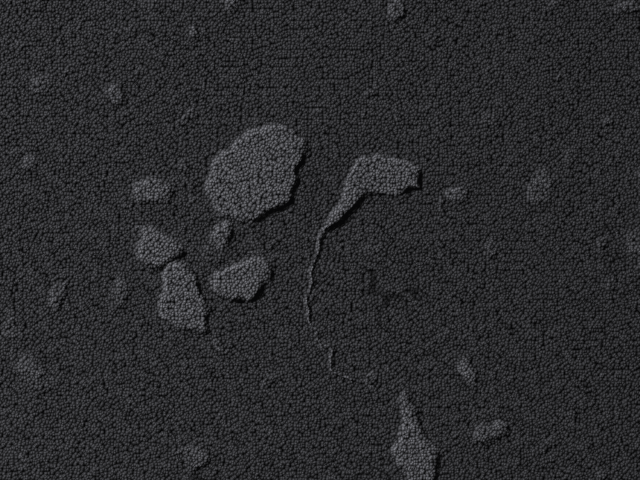
Reproduce this texture procedurally as a Shadertoy shader.

```glsl
// Dark, grainy clay crust with raised pebbles, flat slabs and a curved ridge.
// A height field is built from noisy distance shapes, lit from the upper left
// with short cast shadows, then covered with fine cellular grit.

const vec2 LIGHT_DIR = vec2(-0.78, 0.62);
const vec3 CLAY_TINT = vec3(0.985, 0.99, 1.035);
const float SLAB_HEIGHT = 0.02;
const float PI = 3.14159;

float hash(vec2 p) {
    return fract(sin(dot(p, vec2(127.1, 311.7))) * 43758.5453);
}

vec2 hash2(vec2 p) {
    return vec2(hash(p), hash(p + 37.3));
}

float noise(vec2 p) {
    vec2 i = floor(p), f = fract(p);
    f = f * f * (3.0 - 2.0 * f);
    vec2 e = vec2(0.0, 1.0);
    return mix(mix(hash(i), hash(i + e.yx), f.x),
               mix(hash(i + e.xy), hash(i + e.yy), f.x), f.y);
}

mat2 rotation(float a) {
    float c = cos(a), s = sin(a);
    return mat2(c, s, -s, c);
}

// Approximate signed distance to a rotated ellipse
float ellipse(vec2 p, vec2 radii, float angle) {
    vec2 q = rotation(-angle) * p;
    return (length(q / radii) - 1.0) * min(radii.x, radii.y);
}

// Height of a slab that rises over the given bevel width
float plateau(float dist, float bevel) {
    return smoothstep(0.0, bevel, -dist);
}

// Pebbles scattered one per cell; only the four nearest cells matter
float pebbles(vec2 p, float cell, float minRadius, float maxRadius, float share) {
    vec2 g = p / cell;
    vec2 base = floor(g - 0.5);
    float h = 0.0;
    for (int k = 0; k < 4; k++) {
        vec2 id = base + vec2(k & 1, k >> 1);
        vec2 rnd = hash2(id + cell * 91.0);
        if (rnd.x > share) continue;
        vec2 center = id + 0.5 + 0.6 * (hash2(id + 11.7) - 0.5);
        float r = mix(minRadius, maxRadius, rnd.y * rnd.y);
        float stretch = mix(0.85, 1.45, hash(id + 5.1));
        float d = ellipse((g - center) * cell, r * vec2(stretch, 1.0 / stretch),
                          PI * hash(id + 23.9));
        float relief = mix(0.35, 1.0, hash(id + 71.3));
        h = max(h, relief * min(0.55 * r, SLAB_HEIGHT) * plateau(d, 0.55 * r));
    }
    return h;
}

// Ridge along an arc: broad at the top, thinning to a tail below
float ridge(vec2 p) {
    float a = atan(-p.y, -p.x) + PI;
    float inner = 0.19 + 0.04 * max(a - 3.2, 0.0);
    float bulge = (a - 1.85) / 0.48;
    float halfWidth = 0.009 + 0.04 * exp(-bulge * bulge);
    float d = abs(length(p) - inner - halfWidth) - halfWidth;
    return max(d, 0.2 * max(1.4 - a, a - 4.15));
}

float slabs(vec2 p) {
    float d = ellipse(p - vec2(0.53, 0.645), vec2(0.12, 0.088), 0.85);
    d = min(d, ellipse(p - vec2(0.455, 0.51), vec2(0.045, 0.024), 1.1));
    d = min(d, ellipse(p - vec2(0.51, 0.42), vec2(0.068, 0.05), 0.5));
    d = min(d, ellipse(p - vec2(0.39, 0.37), vec2(0.085, 0.05), 1.9));
    d = min(d, ellipse(p - vec2(0.335, 0.48), vec2(0.065, 0.045), 2.6));
    d = min(d, ellipse(p - vec2(0.87, 0.06), vec2(0.14, 0.04), 1.75));
    return min(d, ridge(p - vec2(0.854, 0.41)));
}

float surfaceHeight(vec2 p) {
    vec2 warp = vec2(noise(p * 17.0), noise(p * 17.0 + 43.0)) - 0.5;
    warp += 0.4 * (vec2(noise(p * 48.0), noise(p * 48.0 + 19.0)) - 0.5);
    vec2 q = p + 0.036 * warp;
    float h = SLAB_HEIGHT * plateau(slabs(q), 0.016);
    h = max(h, pebbles(q, 0.18, 0.024, 0.052, 0.6));
    h = max(h, pebbles(q, 0.088, 0.008, 0.022, 0.5));
    h = max(h, pebbles(p, 0.029, 0.003, 0.007, 0.45));
    return h + 0.003 * noise(p * 28.0) + 0.0022 * noise(p * 75.0);
}

// Distance to the nearest grit centre, in cells
float grit(vec2 p) {
    vec2 i = floor(p), f = fract(p);
    float nearest = 2.0;
    for (int k = 0; k < 9; k++) {
        vec2 o = vec2(k % 3, k / 3) - 1.0;
        nearest = min(nearest, length(o + hash2(i + o) - f));
    }
    return nearest;
}

void mainImage(out vec4 fragColor, in vec2 fragCoord) {
    vec2 p = (fragCoord - 0.5 * iResolution.xy) / iResolution.y + vec2(0.667, 0.5);

    // Relief: slope toward the light and cast shadow
    float h = surfaceHeight(p);
    float slope = (h - surfaceHeight(p + LIGHT_DIR * 0.004)) / 0.004;
    float block = 0.0;
    for (int k = 1; k <= 4; k++) {
        float t = 0.0048 * float(k);
        block = max(block, surfaceHeight(p + LIGHT_DIR * t) - h - 0.85 * t);
    }
    float shadow = smoothstep(0.0, 0.008, block);

    // Grit: bright grain tops, dark gaps, lit flanks
    vec2 g = p * 165.0;
    float grain = grit(g);
    float flank = grit(g + LIGHT_DIR * 0.35) - grain;
    float speckle = noise(p * 210.0) - 0.5;
    float texture1 = 0.2 * (0.48 - grain) + 0.14 * flank + 0.11 * speckle;

    // Thin broken cracks in the ground
    float vein = abs(noise(p * 9.0 + 0.3 * noise(p * 40.0)) - 0.5);
    float crack = (1.0 - smoothstep(0.004, 0.014, vein)) * smoothstep(0.5, 0.7, noise(p * 6.0 + 8.0));

    float lift = smoothstep(0.003, 0.022, h);
    float tone = 0.155 + 0.085 * lift + 0.065 * clamp(slope, -1.2, 1.2);
    tone += texture1 * (0.9 + 0.4 * lift);
    tone *= (1.0 - 0.82 * shadow) * (1.0 - 0.35 * crack * (1.0 - lift));
    tone *= 1.07 - 0.1 * p.x;
    fragColor = vec4(max(tone, 0.025) * CLAY_TINT, 1.0);
}
```
